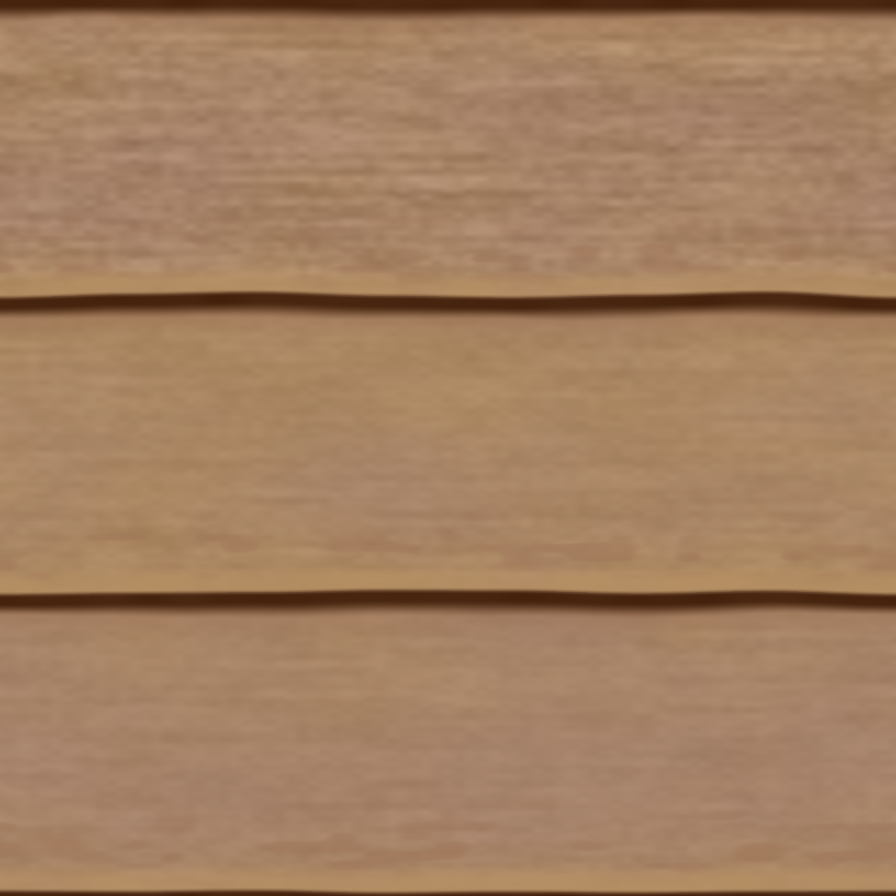
This texture is drawn by a Shadertoy shader. Its source:

```glsl
// Three overlapping horizontal boards of tan wood siding with dark shadow gaps.
// Each board has its own tint and grain strength; wrapping value noise supplies
// the uneven edges, soft blotches, long grain streaks and short flecks.

const float BOARDS = 3.0;
const float GAP_SHIFT = 0.014;      // moves the top gap across the canvas edge
const float EDGE_WOBBLE = 0.022;    // in board heights, as are the next three
const float EDGE_SOFT = 0.012;
const float GAP_CORE = 0.030;
const float GAP_FADE = 0.085;
const float GRAIN = 0.060;
const float FLECK = 0.050;

const vec3 GOLD = vec3(0.670, 0.530, 0.380);
const vec3 ROSE = vec3(0.648, 0.510, 0.415);
const vec3 LIP = vec3(0.715, 0.565, 0.390);
const vec3 RUST = vec3(0.620, 0.455, 0.345);
const vec3 SHADOW = vec3(0.275, 0.140, 0.055);

// Per board, from the top: share of rose and roughness of the grain
const vec3 ROSINESS = vec3(0.56, 0.26, 0.76);
const vec3 ROUGHNESS = vec3(1.0, 0.50, 0.48);

float hash(vec2 p) {
    uvec2 q = uvec2(p) * uvec2(1597u, 3812u) + uvec2(977u, 131u);
    uint n = (q.x ^ (q.y << 3)) * 747796405u;
    n = (n ^ (n >> 15)) * 277803737u;
    n ^= n >> 13;
    return float(n & 65535u) / 65535.0;
}

// Value noise from 0 to 1; cells is the whole number of cells on the canvas
float noise(vec2 uv, vec2 cells, float seed) {
    vec2 p = uv * cells;
    vec2 i = floor(p);
    vec2 f = p - i;
    f = f * f * (3.0 - 2.0 * f);
    vec2 a = mod(i, cells);
    vec2 b = mod(i + 1.0, cells);
    vec2 s = vec2(seed * 311.0);
    return mix(mix(hash(a + s), hash(vec2(b.x, a.y) + s), f.x),
               mix(hash(vec2(a.x, b.y) + s), hash(b + s), f.x), f.y);
}

// The same noise centred on zero
float wave(vec2 uv, vec2 cells, float seed) {
    return noise(uv, cells, seed) - 0.5;
}

void mainImage(out vec4 fragColor, in vec2 fragCoord) {
    vec2 uv = fragCoord / iResolution.xy;

    // Position down the boards: whole part is the board, fraction runs to its lip
    float wobble = EDGE_WOBBLE * wave(uv, vec2(7.0, 3.0), 1.0);
    float down = (1.0 - uv.y) * BOARDS + GAP_SHIFT + wobble;
    int board = int(mod(floor(down), BOARDS));
    float along = fract(down);
    float fromGap = along < 0.5 ? along : along - 1.0;
    float rough = ROUGHNESS[board];

    // Broad patches between gold and rose, rosier in the middle of a board
    float patches = wave(uv, vec2(5.0, 9.0), 2.0) + 0.6 * wave(uv, vec2(13.0, 24.0), 3.0);
    float middle = smoothstep(0.1, 0.5, along) * (1.0 - smoothstep(0.75, 0.95, along));
    float rose = ROSINESS[board] + 0.6 * patches + 0.3 * (middle - 0.5);
    vec3 color = mix(GOLD, ROSE, clamp(rose, 0.0, 1.0));

    // Long streaks and short flecks
    float streaks = wave(uv, vec2(6.0, 120.0), 4.0) + 0.6 * wave(uv, vec2(19.0, 75.0), 5.0);
    float flecks = wave(uv, vec2(80.0, 150.0), 6.0) + 0.7 * wave(uv, vec2(36.0, 96.0), 7.0);
    color += rough * (GRAIN * streaks + FLECK * flecks);

    // Rusty marks towards the lip and a faint warm band under the gap
    float lower = smoothstep(0.62, 0.88, along) * (1.0 - smoothstep(0.95, 0.99, along));
    float marks = smoothstep(0.52, 0.85, noise(uv, vec2(26.0, 90.0), 8.0));
    float under = 1.0 - smoothstep(0.05, 0.17, along);
    color = mix(color, RUST, 0.5 * lower * marks + 0.55 * under);

    // Lit lip on the lower edge of each board
    float lip = smoothstep(0.90, 0.965, along);
    color = mix(color, LIP, lip * (0.55 + 0.4 * noise(uv, vec2(17.0, 48.0), 9.0)));

    // Shadow gap: crisp above, fading out onto the board below
    float depth = GAP_FADE + 0.025 * wave(uv, vec2(9.0, 3.0), 10.0);
    float gap = smoothstep(-EDGE_SOFT, EDGE_SOFT, fromGap)
              * (1.0 - smoothstep(GAP_CORE, depth, fromGap));
    color = mix(color, SHADOW + 0.03 * wave(uv, vec2(24.0, 60.0), 11.0), gap);

    fragColor = vec4(clamp(color, 0.0, 1.0), 1.0);
}
```
